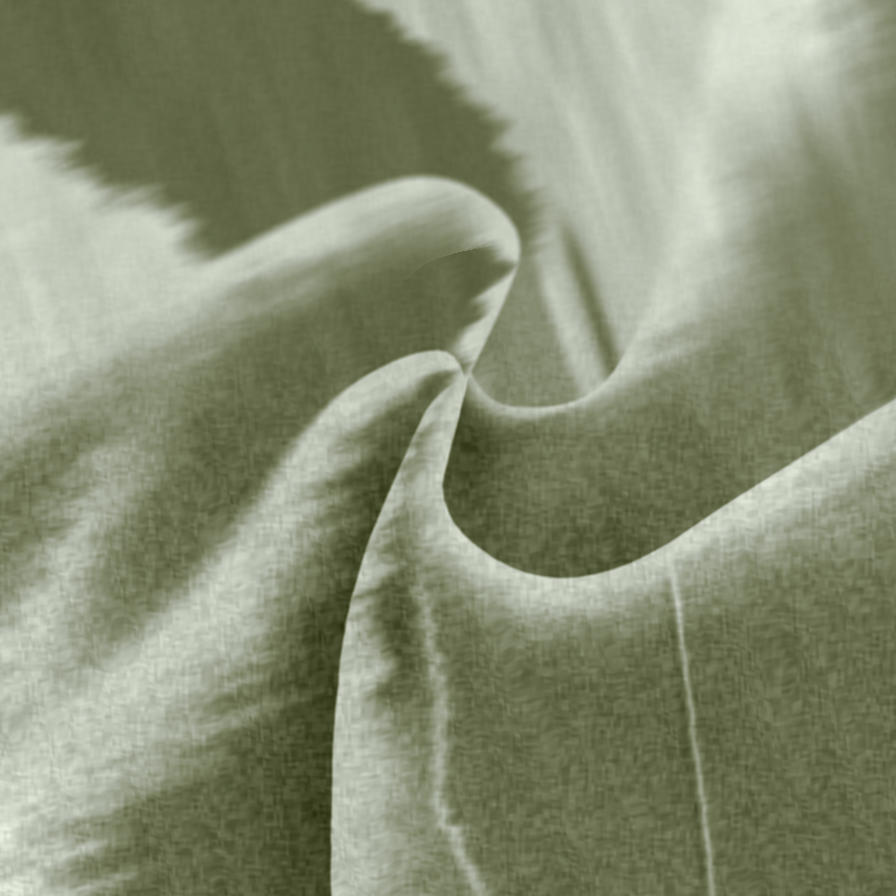
Give the GLSL for this texture, as a Shadertoy shader.

```glsl
// Soft sage linen cloth gathered into a swirl of folds, lit along the ridges.

// Ridges: control points of smooth curves, cloth on the right-hand side
const vec2 BACK[7] = vec2[](vec2(-.078, .529), vec2(.195, .688), vec2(.404, .792),
  vec2(.501, .81), vec2(.589, .746), vec2(.568, .668), vec2(.518, .57));
const vec2 MIDDLE[7] = vec2[](vec2(-.078, .102), vec2(.143, .271), vec2(.267, .408),
  vec2(.358, .551), vec2(.456, .609), vec2(.521, .609), vec2(.523, .544));
const vec2 LIP[7] = vec2[](vec2(.518, .609), vec2(.531, .551), vec2(.612, .542),
  vec2(.677, .564), vec2(.729, .668), vec2(.762, .779), vec2(.807, 1.078));
const vec2 SIDE[7] = vec2[](vec2(.37, -.08), vec2(.368, .102), vec2(.378, .271),
  vec2(.406, .388), vec2(.456, .499), vec2(.484, .564), vec2(.526, .581));
const vec2 RIM[7] = vec2[](vec2(.523, .581), vec2(.508, .518), vec2(.484, .427),
  vec2(.586, .349), vec2(.703, .362), vec2(.833, .453), vec2(1.042, .581));

const float LIGHT = .85;      // tone of lit ridges
const float SHADE = .41;      // tone of shaded cloth
const float WRINKLE = .055;   // raggedness of light borders
const float WEAVE = .17;      // contrast of the threads
const float THREADS = 200.0;  // threads across the canvas
const int STEPS = 6;

float hash(vec2 p) {
  vec3 q = fract(vec3(p.xyx) * .1031);
  q += dot(q, q.yzx + 33.33);
  return fract((q.x + q.y) * q.z);
}

float noise(vec2 p) {
  vec2 i = floor(p), f = fract(p);
  f = f * f * (3.0 - 2.0 * f);
  return mix(mix(hash(i), hash(i + vec2(1, 0)), f.x),
    mix(hash(i + vec2(0, 1)), hash(i + vec2(1, 1)), f.x), f.y);
}

float fbm(vec2 p) {
  return .6 * noise(p) + .3 * noise(p * 2.1 + 7.0) + .1 * noise(p * 4.3 + 19.0);
}

// Signed distance to a quadratic B-spline (x), position along it (y)
vec2 ridge(vec2 p, vec2 c[7]) {
  float best = 1e9, turn = 1.0, along = 0.0;
  for (int i = 0; i < 5; i++) {
    vec2 b = c[i + 1];
    vec2 a = i == 0 ? c[0] : .5 * (c[i] + b);
    vec2 e = i == 4 ? c[6] : .5 * (b + c[i + 2]);
    vec2 prev = a;
    for (int j = 1; j <= STEPS; j++) {
      float t = float(j) / float(STEPS);
      vec2 q = mix(mix(a, b, t), mix(b, e, t), t);
      vec2 dir = q - prev, r = p - prev;
      float h = clamp(dot(r, dir) / dot(dir, dir), 0.0, 1.0);
      r -= dir * h;
      if (dot(r, r) < best) {
        best = dot(r, r);
        turn = dir.y * r.x - dir.x * r.y;
        along = (float(i) + t + (h - 1.0) / float(STEPS)) / 5.0;
      }
      prev = q;
    }
  }
  return vec2(turn < 0.0 ? -sqrt(best) : sqrt(best), along);
}

float glow(float d, float w) { return exp(-d * d / (w * w)); }
float spot(vec2 p, vec2 c, vec2 r) { return glow(length((p - c) / r), 1.0); }
float fall(float a, float b, float x) { return 1.0 - smoothstep(a, b, x); }
float cover(float d, float w) {
  w += .7 / iResolution.y;
  return smoothstep(-w, w, d);
}

vec3 linen(float tone) {
  return vec3(tone - .025, tone, tone - mix(.125, .06, smoothstep(.45, .75, tone)));
}

void mainImage(out vec4 fragColor, in vec2 fragCoord) {
  vec2 p = fragCoord / iResolution.xy;
  float x = p.x, y = p.y;
  float fray = WRINKLE * (fbm(vec2(x * 14.0 - y * 7.0, y * 44.0 - x * 14.0)) - .5);
  float drape = fbm(vec2(x * 28.0 + y * 9.0, y * 5.0)) - .5;
  vec2 back = ridge(p, BACK), mid = ridge(p, MIDDLE), lip = ridge(p, LIP);
  vec2 side = ridge(p, SIDE), rim = ridge(p, RIM), f = p + fray;

  // Distant cloth: shaded hollow between two blurred bright sheets
  float tone = SHADE + .07 * drape;
  tone = mix(tone, .8 + .12 * drape + fray, cover(.865 - .62 * x - y + fray, .03));
  float sheet = x - .595 + 2.6 * (y - .73) * (y - .73);
  float t = .76 + .2 * drape;
  tone = mix(tone, t, cover(sheet + .6 * fray, .025));

  // Pocket behind the lip, with a lit sliver and a dark crease
  float pocket = fall(.7, .79, y) * smoothstep(.5, .56, x);
  float sliver = x - .642 + .38 * (y - .58);
  tone = mix(tone, .53 + .1 * drape, pocket * cover(-sliver, .012));
  tone -= .26 * pocket * glow(x - .674 + .33 * (y - .62), .013);

  // Back fold, with a lit wrinkle and a bright lower left
  t = SHADE - .01 + .08 * drape;
  float w = mix(.075, .035, back.y) * mix(1.0, .4, smoothstep(.62, .78, back.y));
  t += .41 * glow(max(back.x + fray, 0.0), w);
  t += .28 * glow(x - .1 - .55 * (y - .42) + fray, .045) * spot(p, vec2(.1, .41), vec2(.3, .16));
  t += .32 * spot(f, vec2(.03, .2), vec2(.15, .15)) + 2.5 * fray * fall(.1, .3, x);
  tone = mix(tone, t, cover(back.x, mix(.009, .002, back.y)));

  // Middle fold, sinking into deep shadow beside the front fold
  w = mix(.105, .022, smoothstep(0.0, .85, mid.y));
  t = mix(SHADE - .01, LIGHT - .06, fall(.4 * w, 2.0 * w, mid.x + 1.4 * fray));
  t += .08 * drape - .14 * glow(side.x, .085) * fall(.42, .58, y);
  t += .25 * spot(f, vec2(.02, .0), vec2(.1, .08));
  tone = mix(tone, t, cover(mid.x, mix(.025, .002, smoothstep(.2, .6, mid.y))));

  // Bowl and right-hand sheet
  w = mix(.016, .11, smoothstep(.35, .95, lip.y));
  t = .48 + .14 * drape + (LIGHT - .5) * glow(max(lip.x + fray * lip.y, 0.0), w);
  t += .26 * spot(f, vec2(.9, .96), vec2(.08, .1));
  t -= .13 * glow(rim.x, .09) * fall(.7, .9, x);
  t -= .08 * spot(p, vec2(.525, .49), vec2(.035, .07));
  w = mix(.002, .018, smoothstep(.55, .9, lip.y));
  tone = mix(tone, t, cover(min(lip.x, -rim.x), w));

  // Front fold: lit rim and side, creases and a long seam
  float rimLit = glow(max(rim.x + .7 * fray, 0.0), mix(.037, .07, rim.y));
  w = mix(.12, .022, smoothstep(0.0, .6, side.y));
  float sideLit = glow(max(side.x + 1.2 * fray, 0.0), w);
  t = SHADE + .01 + .06 * drape + .38 * max(rimLit, .9 * sideLit);
  t -= .2 * spot(f, vec2(.445, .28), vec2(.024, .09));
  float crease = x - .495 + .025 * smoothstep(.22, .38, y) - .04 * fall(0.0, .1, y);
  t += .2 * glow(crease + .5 * fray, .01) * fall(.32, .39, y);
  float seam = x - .797 + .125 * y + .08 * fray;
  t += (.2 * glow(seam, .004) - .06 * glow(seam + .009, .006)) * fall(.33, .38, y);
  t += .1 * spot(f, vec2(.94, .42), vec2(.12, .07));
  tone = mix(tone, t, cover(min(side.x, rim.x) + .04 * fray, .0015));

  // Woven threads, clearest in the near cloth
  vec2 q = p * THREADS + 3.0 * drape;
  float weave = noise(q * vec2(.5, 1.3)) + noise(q * vec2(1.3, .5) + 31.0) - 1.0;
  tone += .5 * WEAVE * weave * mix(1.0, .2, smoothstep(.4, .75, y));

  fragColor = vec4(clamp(linen(tone), 0.0, 1.0), 1.0);
}
```
